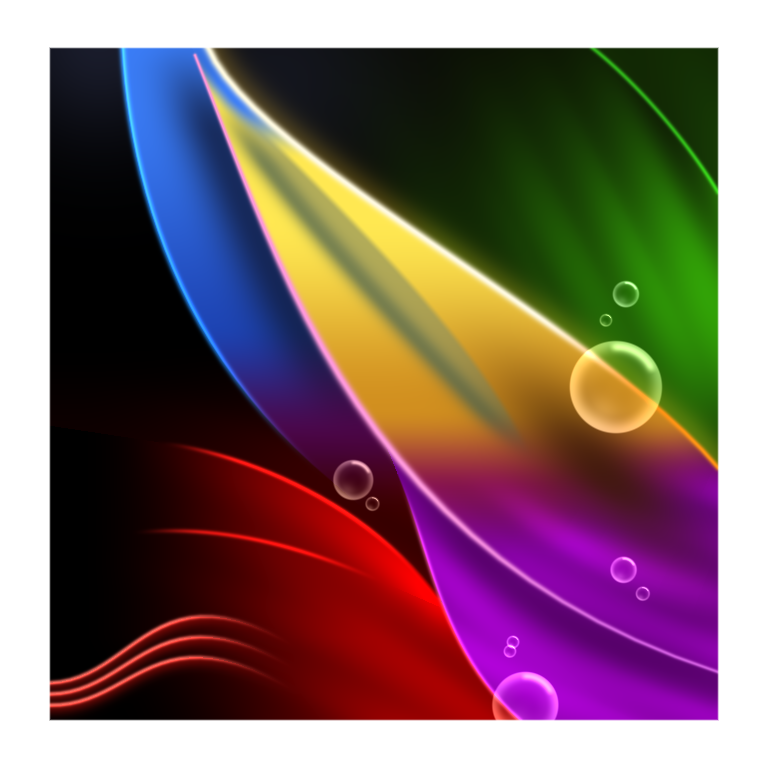
Give the GLSL for this background, as a Shadertoy shader.

```glsl
// Draws glossy rainbow petals with light ridges and bubbles in a white frame.

const vec3 AZURE = vec3(.23, .49, .97), VIOLET = vec3(.62, .01, .76);
const vec3 LEMON = vec3(1, .91, .32), AMBER = vec3(.82, .56, .12);

float glow(float d, float w) { return exp(-d * d / (w * w)); }
float ramp(float a, float b, float x) {
  x = clamp((x - a) / (b - a), 0., 1.);
  return x * x * (3. - 2. * x);
}
float cover(float d, float w) { return ramp(-w, w, d); }

// Gradient noise
float corner(vec2 i, vec2 f) {
  float a = 6.28 * fract(sin(dot(i, vec2(127.1, 311.7))) * 4375.8);
  return dot(vec2(cos(a), sin(a)), f - i);
}
float noise(vec2 p) {
  vec2 i = floor(p), f = p - i, u = f * f * (3. - 2. * f), e = vec2(1, 0);
  return mix(mix(corner(i, p), corner(i + e, p), u.x),
    mix(corner(i + e.yx, p), corner(i + 1., p), u.x), u.y);
}

// Cubic curve; x: distance, positive left of its heading; y: position
vec2 path(vec2 p, vec4 xs, vec4 ys) {
  vec2 best = vec2(9, 0), from = vec2(xs.x, ys.x);
  for (float i = 1.; i < 25.; i++) {
    float t = i / 24., v = 1. - t;
    vec4 w = vec4(v * v * v, 3. * v * v * t, 3. * v * t * t, t * t * t);
    vec2 to = vec2(dot(w, xs), dot(w, ys)), s = to - from, q = p - from;
    float h = clamp(dot(q, s) / dot(s, s), 0., 1.), d = length(q - s * h);
    if (d < abs(best.x)) best = vec2(s.x * q.y < s.y * q.x ? -d : d, (i - 1. + h) / 24.);
    from = to;
  }
  return best;
}

// Line of light that fades at both ends
float strand(vec2 s) { return glow(s.x, .003) * ramp(0., .3, s.y) * ramp(1., .6, s.y); }

// Clear sphere with rim, upper arc and lower light
float bubble(vec2 p, vec3 b, float aa) {
  vec2 q = (p - b.xy) / b.z;
  float r = length(q), facing = dot(q / max(r, .01), vec2(.5, .866));
  float light = (.1 + .35 * ramp(.6, 1., r) * (.6 + .4 * abs(facing))) * ramp(.2, 1., r);
  light += .4 * glow(r - .86, .09) * ramp(.75, .9, facing);
  light += .15 * glow(length(q + vec2(.3, .55)), .4);
  return light * cover(1. - r, aa / b.z);
}

vec3 redVeils(vec2 p) {
  vec2 upper = path(p, vec4(.208, .326, .482, .573), vec4(.424, .408, .342, .219));
  vec2 lower = path(p, vec4(.169, .286, .391, .501), vec4(.306, .318, .29, .241));
  float veil = .72 + .25 * glow(min(upper.x, 0.), .04) + .15 * glow(min(lower.x, 0.), .05);
  veil *= ramp(.1, .6, p.x - .5 * max(0., .17 - p.y));
  float haze = ramp(.56, .36, p.y) * (.08 + .22 * ramp(.1, .5, p.x));
  float streak = 1. + .35 * noise(vec2(p.x * 3., (p.y + p.x * p.x * .6) * 16.));
  vec3 col = vec3(.92, .005, .005) * mix(veil, haze, cover(upper.x, .004)) * streak;
  col += vec3(.8, .1, .08) * (strand(upper) + .8 * strand(lower));
  // Three rising ribbons
  for (float i = 0.; i < 3.; i++) {
    vec4 drop = .029 * i * vec4(.5, .6, 1, 1);
    vec2 s = path(p, vec4(.065, .176, .202, .391), vec4(.111, .115, .271, .154) - drop);
    vec3 body = vec3(.38, .03, .02) * glow(s.x, .012) * step(s.x, 0.);
    col += ramp(1., .55, s.y) * (vec3(.85, .38, .34) * glow(s.x, .0028) + body);
  }
  return col;
}

vec3 greenVeils(vec2 p, float ridge) {
  vec2 rim = path(p, vec4(.771, .833, .898, .935), vec4(.938, .889, .811, .75));
  float streak = noise(vec2((p.x + p.y * .75 + p.x * p.x * .3) * 9., (p.x - p.y) * 1.5));
  float light = glow(length((p - vec2(.95, .64)) * vec2(1, 1.25)), .3) * (.85 + .9 * streak);
  vec3 col = vec3(.15, .57, .01) * mix(light, .25, .8 * cover(rim.x, .004));
  col += vec3(.035, .03, .015) + vec3(.12, .55, .08) * glow(rim.x, .003);
  col += vec3(.04, .05, .1) * glow(length(p - vec2(.36, .9)), .15);
  return col + vec3(.25, .19, .03) * glow(ridge, .025);
}

vec3 goldPetal(vec2 p, float ridge, float streak) {
  float fold = path(p, vec4(.28, .475, .625, .693), vec4(.889, .7, .551, .401)).x;
  float crease = path(p, vec4(.28, .404, .547, .69), vec4(.876, .694, .551, .401)).x;
  float ends = .75 * ramp(.88, .78, p.y) * ramp(.39, .47, p.y);
  vec3 col = mix(LEMON, AMBER, ramp(.72, .46, p.y));
  col = mix(col, vec3(.6, .6, .36), ends * cover(crease, .012) * cover(-fold, .005));
  col = mix(col, vec3(.36, .43, .31), ends * glow(crease, .015));
  // Violet lower part and brown hollow
  vec2 q = p - vec2(.785, .385);
  col = mix(col, vec3(.55, .09, .28), ramp(.47, .36, p.y));
  col = mix(col, VIOLET * (.8 + .7 * streak), ramp(.4, .27, p.y - .35 * max(p.x - .72, 0.)));
  col = mix(col, vec3(.22, .1, .02), .85 * glow(q.x - q.y, .22) * glow(q.x + q.y, .085));
  return mix(col, AZURE, cover(ridge + .022, .012) * ramp(.79, .87, p.y));
}

void mainImage(out vec4 fragColor, in vec2 fragCoord) {
  vec2 p = fragCoord / iResolution.xy, inset = vec2(.435, .4375) - abs(p - .5);
  float aa = 1.2 / iResolution.y;
  vec2 ridge = path(p, vec4(.271, .332, .781, .935), vec4(.938, .792, .576, .391));
  vec2 seam = path(p, vec4(.254, .371, .475, .935), vec4(.928, .635, .276, .125));
  vec2 blueRim = path(p, vec4(.159, .169, .234, .43), vec4(.938, .759, .538, .375));
  vec2 violetRim = path(p, vec4(.518, .562, .573, .677), vec4(.382, .277, .154, .062));
  float below = cover(-ridge.x, aa), streak = noise(vec2(seam.x * 21., seam.y * 4.));
  // Backdrop
  vec3 col = redVeils(p) + vec3(.1, .11, .17) * glow(length(p - vec2(.13, .95)), .13);
  col = mix(greenVeils(p, ridge.x), col, below);
  // Blue and violet petals
  vec3 blue = AZURE * mix(vec3(1), vec3(.45, .5, .7), ramp(.9, .5, p.y));
  blue = mix(blue, vec3(.07, .12, .27), .85 * glow(seam.x + .012, .045) * ramp(.97, .82, p.y));
  blue = mix(blue, vec3(.3, .02, .28), ramp(.58, .42, p.y));
  col = mix(col, blue, cover(blueRim.x, aa) * below * ramp(.33, .45, p.y));
  col += vec3(.1, .42, .75) * glow(blueRim.x, .004) * ramp(1., .6, blueRim.y);
  vec3 violet = VIOLET * (.95 + .5 * streak) * (1. - .35 * glow(seam.x, .035));
  col = mix(col, violet, cover(violetRim.x, aa) * cover(-seam.x, aa));
  col += vec3(.45, .22, .4) * glow(violetRim.x, .003) * ramp(0., .3, violetRim.y);
  // Gold petal and bright edges
  col = mix(col, goldPetal(p, ridge.x, streak), cover(seam.x, aa) * below * ramp(.94, .88, p.y));
  float dusk = ramp(.65, .87, ridge.y);
  col = mix(col, mix(vec3(1, .98, .88), vec3(1, .58, .08), dusk), glow(ridge.x, .0055 - .002 * dusk));
  vec3 pink = mix(vec3(1, .6, .86), vec3(.82, .36, .88), ramp(.6, .95, seam.y));
  col = mix(col, pink, glow(seam.x, .002 + .0038 * glow(seam.y - .5, .32)));
  // Bubbles: a drifting pair beside each larger one
  vec3 big[4] = vec3[4](vec3(.802, .496, .06), vec3(.46, .375, .026),
    vec3(.812, .258, .017), vec3(.684, .082, .043));
  for (int i = 0; i < 4; i++) {
    vec3 b = big[i];
    float up = step(.04, b.z), s = mix(.009, .008, up);
    vec3 small = vec3(b.xy + mix(vec2(.025, -.031), vec2(-.02, .07), up), s);
    if (i == 0) small = vec3(.789, .583, s);
    col += vec3(1, .95, .85) * (bubble(p, b, aa) + bubble(p, small, aa));
    vec3 third = i == 0 ? vec3(.815, .617, .017) : vec3(.668, .164, s);
    if (up > .5) col += bubble(p, third, aa);
  }
  // Frame
  fragColor = vec4(mix(vec3(1), min(col, 1.), cover(min(inset.x, inset.y), aa)), 1);
}
```
